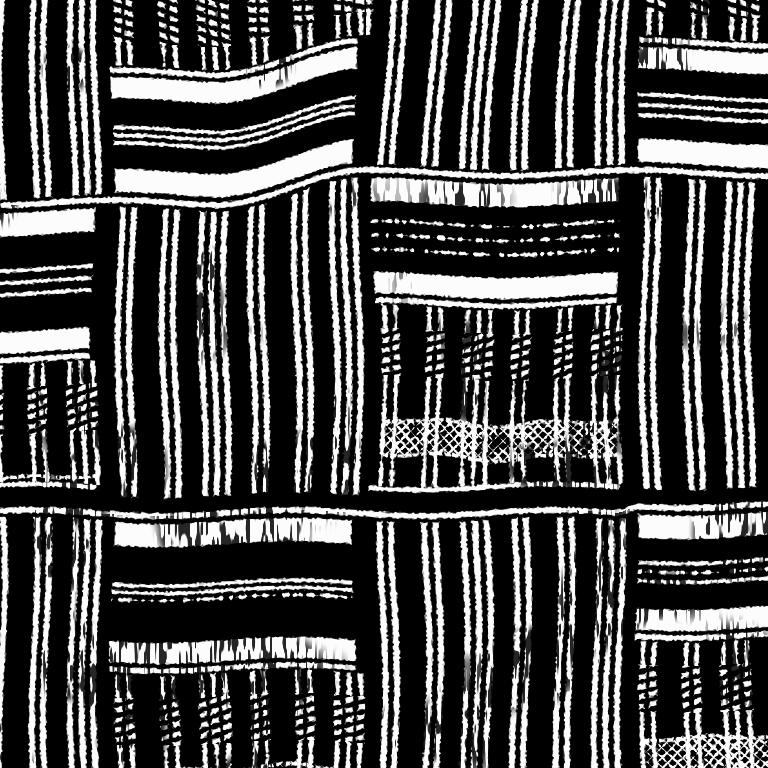
A three.js fragment shader for this texture:

```glsl
// Checkerboard of woven strips in white on black: plain cells of vertical stripes
// alternate with cells holding a barred band, dashed stripes and a lattice.
// Each part is a distance in thread units; noise bends, frays and wears them.
#define SPAN 768.0
#define CELL vec2(262.0, 323.0)
#define ORIGIN vec2(-158.0, -133.0)
#define EDGE 0.9
#define BEND 3.0
#define FRAY 2.2
#define WEAR 0.85
#define STRIPE 2.9
#define BLACK vec3(0.0)
#define WHITE vec3(0.99)

varying vec2 vUv;

float hash(vec2 p) {
  return fract(sin(dot(p, vec2(12.9898, 78.233))) * 43758.5453);
}

float noise(vec2 p) {
  vec2 i = floor(p);
  vec2 f = fract(p);
  f = f * f * (3.0 - 2.0 * f);
  return mix(mix(hash(i), hash(i + vec2(1.0, 0.0)), f.x),
             mix(hash(i + vec2(0.0, 1.0)), hash(i + vec2(1.0, 1.0)), f.x), f.y);
}

float within(float v, float lo, float hi) {
  return max(lo - v, v - hi);
}

// Height of a wavy seam between rows; odd seams step up along their length
float seam(float k, float x) {
  float rise = mod(k, 2.0) * (13.0 - 30.0 * smoothstep(210.0, 362.0, x));
  float ease = (1.0 - mod(k, 2.0)) * 8.0 * smoothstep(615.0, 640.0, x);
  return ORIGIN.y + k * CELL.y + rise - ease + 3.0 * sin(x * 0.024 + k * 2.0);
}

// Six groups of stripes: pair, pair, triple, repeated twice
float stripes(float u) {
  float d = SPAN;
  for (int i = 0; i < 6; i++) {
    float n = float(i);
    float off = abs(u - CELL.x * (0.085 + 0.168 * n));
    float pair = abs(off - 5.6);
    float triple = min(abs(off - 11.5), off);
    d = min(d, mix(pair, triple, step(1.5, mod(n, 3.0))) - STRIPE);
  }
  return d;
}

// Band of two thick bars with fine threads between and a line closing it
float band(float u, float t, float depth, vec2 cell) {
  float d = min(within(t, 8.0, 31.0), within(t, depth - 28.0, depth - 7.0));
  float gap = mix(7.0, 17.0, hash(cell + 3.1));
  for (int i = 0; i < 3; i++) {
    float n = float(i);
    float faint = step(0.6, hash(cell + n * 1.7));
    float broken = faint * 5.0 * max(noise(vec2(u * 0.3, n + cell.x * 5.0)) - 0.35, 0.0);
    d = min(d, abs(t - 0.5 * depth - (n - 1.0) * gap) - 1.8 + broken);
  }
  d = min(d, abs(t - depth) - 2.6);
  return max(d, within(u, 8.0, 250.0));
}

// Stripes broken by rows of dashes, then crossed by a diagonal lattice
float dashedStripes(float u, float t, vec2 cell, vec2 p) {
  float d = stripes(u) + 0.6 + 4.0 * max(noise(p * vec2(0.12, 0.05)) - 0.6, 0.0);
  float dash = abs(mod(t + 0.3 * u, 10.0) - 5.0) - 2.4;
  if (t > 28.0 && t < 75.0) d = max(d - 1.5, dash);

  float start = 119.0 - 18.0 * mod(cell.x, 2.0) + 2.5 * sin(u * 0.06);
  float depth = 34.0 * step(1.5, cell.x);
  float mesh = min(abs(mod(u + t, 10.0) - 5.0), abs(mod(u - t, 10.0) - 5.0)) - 1.5;
  mesh += 3.0 * max(noise(p * 0.07) - 0.5, 0.0);
  float rim = min(abs(t - start), abs(t - start - depth)) - 1.7;
  rim = max(rim, abs(mod(u, 8.0) - 4.0) - 3.0);
  float lattice = min(max(mesh, within(t, start, start + depth)), rim);
  return min(d, max(lattice, within(u, 17.0, 255.0)));
}

void main() {
  vec2 p = vec2(vUv.x, 1.0 - vUv.y) * SPAN;

  // Bent weave coordinates and the cell they fall in
  float x = p.x + BEND * sin(p.y * 0.019 + p.x * 0.011);
  float row = step(seam(1.0, p.x), p.y) + step(seam(2.0, p.x), p.y);
  float lean = 0.05 * step(366.0, p.x) * (1.0 - step(0.5, row));
  x -= lean * (170.0 - p.y);
  float col = floor((x - ORIGIN.x) / CELL.x);
  vec2 cell = vec2(col, row);
  float u = x - ORIGIN.x - col * CELL.x;
  float above = p.y - seam(row, p.x);
  float below = seam(row + 1.0, p.x) - p.y;
  float middle = 1.0 - abs(row - 1.0);

  float d;
  if (mod(col + row, 2.0) < 0.5) {
    d = max(stripes(u), max(7.0 - above, mix(6.0, 18.0, middle) - below));
  } else {
    // The first row hangs its band from the lower seam
    float t = row < 0.5 ? below : above;
    float far = row < 0.5 ? above : below;
    float depth = 130.0 + 25.0 * (1.0 - step(1.5, col)) * step(0.5, row);
    float lower = dashedStripes(u, t - depth, cell, p);
    lower = max(lower, max(depth + 5.0 - t, mix(8.0, 28.0, middle) - far));
    float hem = max(abs(far - 26.0) - 2.3, within(u, 5.0, 252.0)) + SPAN * (1.0 - middle);
    d = min(min(band(u, t, depth, cell), lower), hem);
  }
  d = min(d, min(above, below) - 2.8);

  // Frayed edges and patches of upright scratches, heavier in lower rows
  d += FRAY * (noise(p * 0.45) - 0.5);
  float worn = smoothstep(0.6, 0.75, noise(p * 0.015 + 4.0) + 0.12 * (row - 1.0));
  float scratch = smoothstep(0.55, 0.68, noise(p * vec2(0.45, 0.07)));
  float cover = (1.0 - smoothstep(-EDGE, EDGE, d)) * (1.0 - WEAR * worn * scratch);
  gl_FragColor = vec4(mix(BLACK, WHITE, cover), 1.0);
}
```
